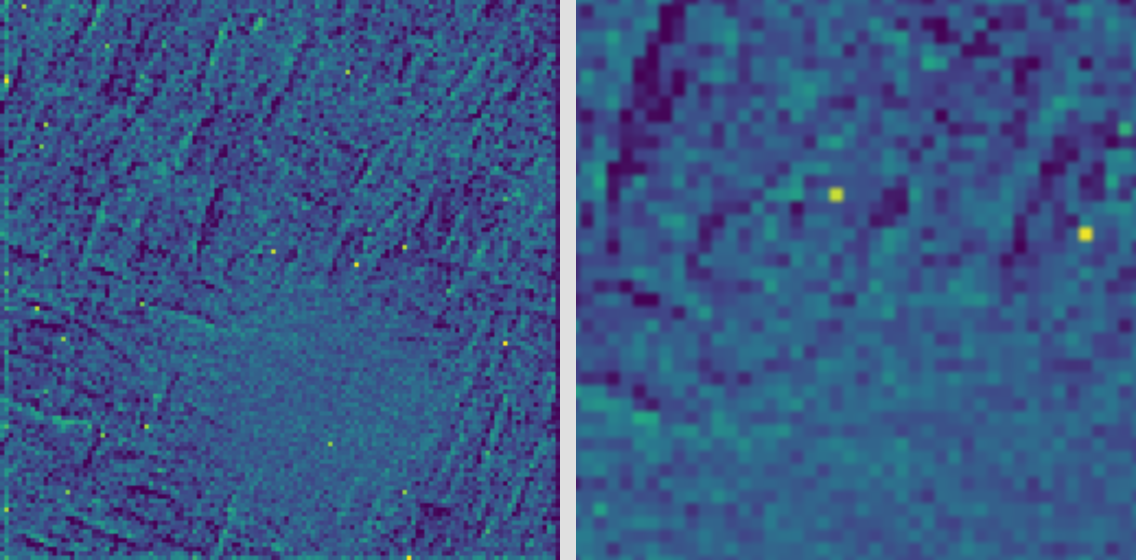
Left: the whole. Right: its middle third, enlarged.
Give the GLSL for this texture, as a Shadertoy shader.

```glsl
const float GRID = 128.0;          // square grains across the canvas
const float EDGE_SOFTNESS = 0.34;  // half width of the blend between grains
const float BASE_LEVEL = 0.262;
const float GRAIN_AMOUNT = 0.088;
const float PATCH_AMOUNT = 0.022;
const float SPARK_CHANCE = 0.0009;
const float RISING_ANGLE = 1.02;
const float FALLING_ANGLE = -0.45;
const float LINE_WIDTH = 0.0066;
const float LINE_OFFSET = 0.0125;  // distance from a ridge to its opposite shadow
const vec2 CALM_CENTER = vec2(0.57, 0.29);
const vec2 CALM_RADIUS = vec2(0.27, 0.25);

const vec3 RAMP[6] = vec3[6](
    vec3(0.267, 0.005, 0.329), vec3(0.254, 0.265, 0.530),
    vec3(0.164, 0.471, 0.558), vec3(0.135, 0.659, 0.518),
    vec3(0.478, 0.821, 0.318), vec3(0.993, 0.906, 0.144));

vec3 rampColor(float level) {
    float t = clamp(level, 0.0, 0.999) * 5.0;
    int stop = int(t);
    return mix(RAMP[stop], RAMP[stop + 1], fract(t));
}

vec3 hash3(vec2 p, float seed) {
    vec3 q = fract(vec3(p.xyx + seed) * vec3(0.1031, 0.1030, 0.0973));
    q += dot(q, q.yxz + 33.33);
    return fract((q.xxy + q.yzz) * q.zyx);
}

// Scattered, slightly bent strokes: a ridge with an opposite shadow beside it
float strokes(vec2 p, float density, float seed) {
    vec2 home = floor(p * density);
    float total = 0.0;
    for (int j = -1; j <= 1; j++)
    for (int i = -1; i <= 1; i++) {
        vec2 id = home + vec2(i, j);
        vec3 place = hash3(id, seed);
        vec3 shape = hash3(id, seed + 47.0);
        vec2 center = (id + place.xy) / density;

        float lowerLeft = smoothstep(0.65, 0.4, center.x) * smoothstep(0.65, 0.45, center.y);
        float fallingChance = mix(0.2, 0.6, lowerLeft);
        float angle = place.z < fallingChance ? FALLING_ANGLE : RISING_ANGLE;
        angle += (shape.x - 0.5) * 0.5;

        vec2 along = vec2(cos(angle), sin(angle));
        vec2 offset = p - center;
        float u = dot(offset, along);
        float d = dot(offset, vec2(-along.y, along.x));
        d += (shape.y - 0.5) * 0.5 * density * u * u;

        float halfLength = mix(0.2, 0.85, shape.z * shape.z) / density;
        float body = smoothstep(halfLength + 0.004, halfLength - 0.004, abs(u));
        float ridge = d / LINE_WIDTH;
        float shadow = (d - LINE_OFFSET) / LINE_WIDTH;
        float profile = exp(-ridge * ridge) - 0.65 * exp(-shadow * shadow);
        float polarity = fract(place.x * 17.0 + shape.y * 5.0) < 0.5 ? -1.0 : 1.0;
        total += polarity * mix(0.5, 1.2, shape.x) * body * profile;
    }
    return total;
}

// Broad light and dark patches from layered sines
float patches(vec2 p) {
    return sin(9.0 * p.x + 3.0 * sin(7.0 * p.y + 1.0))
         + sin(13.0 * p.y - 5.0 * p.x + 2.0 * sin(11.0 * p.x))
         + 0.7 * sin(27.0 * p.x + 19.0 * p.y + 2.0 * sin(23.0 * p.y));
}

float grainLevel(vec2 cell) {
    cell = clamp(cell, 0.0, GRID - 1.0);
    vec2 p = (cell + 0.5) / GRID;
    float calm = smoothstep(1.25, 0.45, length((p - CALM_CENTER) / CALM_RADIUS));
    float activity = 1.0 - 0.8 * calm;

    vec3 grain = hash3(cell, 11.0);
    vec3 spark = hash3(cell, 83.0);
    float noise = (grain.x + grain.y + grain.z - 1.5) * 2.0;

    float level = BASE_LEVEL + 0.045 * calm;
    level += GRAIN_AMOUNT * mix(1.0, 0.62, calm) * noise;
    level += PATCH_AMOUNT * activity * patches(p);
    level += activity * (0.22 * strokes(p, 9.0, 5.0)
                       + 0.14 * strokes(p, 18.0, 19.0)
                       + 0.09 * strokes(p, 32.0, 31.0));
    level = min(level, 0.68);
    level += 0.55 * step(spark.x, SPARK_CHANCE * activity);

    // Border grains: bright left and bottom, dark right
    if (cell.x == 1.0) level += 0.16 + 0.4 * step(0.95, spark.y);
    if (cell.y == 0.0) level += 0.14;
    if (cell.x == GRID - 1.0) level = 0.06 + 0.04 * noise;
    return level;
}

void mainImage(out vec4 fragColor, in vec2 fragCoord) {
    vec2 g = fragCoord / iResolution.xy * GRID - 0.5;
    vec2 cell = floor(g);
    vec2 blend = smoothstep(0.5 - EDGE_SOFTNESS, 0.5 + EDGE_SOFTNESS, g - cell);

    vec3 lower = mix(rampColor(grainLevel(cell)),
                     rampColor(grainLevel(cell + vec2(1, 0))), blend.x);
    vec3 upper = mix(rampColor(grainLevel(cell + vec2(0, 1))),
                     rampColor(grainLevel(cell + vec2(1, 1))), blend.x);
    fragColor = vec4(mix(lower, upper, blend.y), 1.0);
}
```
